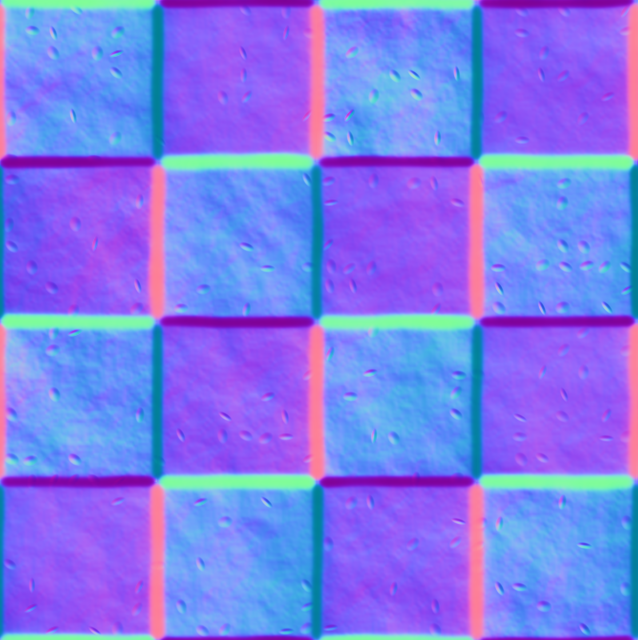
Write a Shadertoy shader that draws this texture map.

```glsl
const float TILES = 4.0;                        // repeats across and down
const vec2  GRID_SHIFT = vec2(0.003, 0.003);    // joint offset, canvas units
const float WOBBLE = 0.004;                     // waviness of the joints
const vec2  COOL_TILT = vec2(-0.20, 0.20);      // slope of the blue tiles
const vec2  WARM_TILT = vec2(0.13, -0.34);      // slope of the violet tiles
const float TILT_SPREAD = 0.10;                 // tilt change per tile
const float BOW = 0.22;                         // vertical curvature of a tile
const float CORE_SLOPE = 4.2;                   // steepness of a joint
const float WIDE_CORE = 0.034;                  // joint half widths, tile units
const float THIN_CORE = 0.025;
const vec2  TAIL_SLOPE = vec2(0.48, 0.20);      // soft shoulder beside joints
const float TAIL_WIDTH = 0.11;
const float TAPER = 0.07;                       // pinch of joints at corners
const float GRAIN_FREQ = 10.0;
const float GRAIN_HEIGHT = 0.015;
const float GRAIN_GAIN = 0.40;
const float DENT_CELLS = 30.0;
const float DENT_CHANCE = 0.22;
const float DENT_DEPTH = 0.0026;
const float SAMPLE_STEP = 0.0015;

float hash(vec2 p, float seed) {
    vec3 q = fract(vec3(p.xyx + seed * 7.31) * vec3(0.1031, 0.1030, 0.0973));
    q += dot(q, q.yzx + 33.33);
    return fract((q.x + q.y) * q.z);
}

// Value noise that wraps after a whole number of cells
float noise(vec2 uv, float period, float seed) {
    vec2 p = uv * period;
    vec2 i = floor(p);
    vec2 f = p - i;
    f = f * f * f * (f * (f * 6.0 - 15.0) + 10.0);
    vec2 lo = mod(i, period);
    vec2 hi = mod(i + 1.0, period);
    return mix(mix(hash(lo, seed), hash(vec2(hi.x, lo.y), seed), f.x),
               mix(hash(vec2(lo.x, hi.y), seed), hash(hi, seed), f.x), f.y);
}

// Sparse, randomly turned oval dents
float dents(vec2 uv) {
    vec2 p = uv * DENT_CELLS;
    vec2 cell = mod(floor(p), DENT_CELLS);
    vec2 center = 0.4 + 0.2 * vec2(hash(cell, 11.0), hash(cell, 12.0));
    float angle = 6.2832 * hash(cell, 13.0);
    vec2 axis = vec2(cos(angle), sin(angle));
    vec2 d = fract(p) - center;
    vec2 radii = vec2(0.38, mix(0.12, 0.3, hash(cell, 14.0)));
    vec2 e = vec2(dot(d, axis), dot(d, vec2(-axis.y, axis.x))) / radii;
    float bowl = max(0.0, 1.0 - dot(e, e));
    return step(hash(cell, 15.0), DENT_CHANCE) * bowl * bowl;
}

float surfaceHeight(vec2 uv) {
    float h = -DENT_DEPTH * dents(uv);
    float amp = GRAIN_HEIGHT;
    float freq = GRAIN_FREQ;
    for (int i = 0; i < 5; i++) {
        h += amp * noise(uv, freq, float(i));
        amp *= GRAIN_GAIN;
        freq *= 2.0;
    }
    return h;
}

vec2 surfaceSlope(vec2 uv) {
    vec2 e = vec2(SAMPLE_STEP, 0.0);
    return vec2(surfaceHeight(uv + e.xy) - surfaceHeight(uv - e.xy),
                surfaceHeight(uv + e.yx) - surfaceHeight(uv - e.yx)) / (2.0 * SAMPLE_STEP);
}

// Signed slope at distance d from a joint: steep core and soft shoulder
float joint(float d, float side, float tail, float strength) {
    float width = side > 0.0 ? WIDE_CORE : THIN_CORE;
    float core = CORE_SLOPE * strength * exp(-d * d / (width * width));
    return side * (core + tail * exp(-d / TAIL_WIDTH));
}

void mainImage(out vec4 fragColor, in vec2 fragCoord) {
    vec2 uv = fragCoord / iResolution.xy;
    vec2 wobble = vec2(noise(uv, 14.0, 21.0), noise(uv, 14.0, 22.0)) - 0.5;
    vec2 p = (uv + GRID_SHIFT + WOBBLE * wobble) * TILES;
    vec2 cell = mod(floor(p), TILES);
    vec2 f = fract(p);
    float side = mod(cell.x + cell.y, 2.0) * 2.0 - 1.0;   // +1 blue, -1 violet

    // Joints alternate direction with the checker
    float strength = mix(0.65, 1.3, noise(uv, 16.0, 23.0));
    vec2 taper = smoothstep(0.0, TAPER, min(f, 1.0 - f));
    vec2 slope = vec2(
        joint(f.x, side, TAIL_SLOPE.x, strength) + joint(1.0 - f.x, -side, TAIL_SLOPE.x, strength),
        joint(1.0 - f.y, side, TAIL_SLOPE.y, strength) + joint(f.y, -side, TAIL_SLOPE.y, strength));
    slope *= taper.yx;

    // Tile faces
    vec2 tilt = side > 0.0 ? COOL_TILT : WARM_TILT;
    tilt += TILT_SPREAD * (vec2(hash(cell, 31.0), hash(cell, 32.0)) - 0.5);
    tilt.y += side * BOW * (0.5 - f.y);
    slope += tilt * taper.x * taper.y;

    // Worn surface, rougher on the blue tiles
    float roughness = (1.0 + 0.2 * side) * mix(0.75, 1.2, hash(cell, 33.0));
    slope -= surfaceSlope(uv) * roughness * mix(0.5, 1.0, taper.x * taper.y);

    vec3 normal = normalize(vec3(slope, 1.0));
    fragColor = vec4(0.5 + 0.5 * normal, 1.0);
}
```
